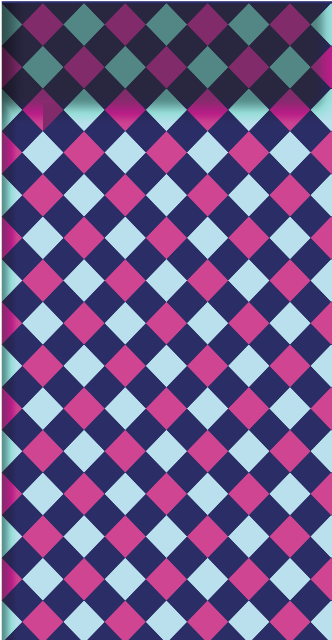
A WebGL 1 fragment shader for this pattern:

```glsl
precision highp float;

uniform vec2 u_resolution;

// Soft step one pixel wide, centred on the edge
float edge(float at, float x, float pixel) {
  return smoothstep(at - 0.5 * pixel, at + 0.5 * pixel, x);
}

// Shade passes from the plain colour through a vivid one to a dark one
vec3 shaded(vec3 plain, vec3 vivid, vec3 dark, float shade) {
  vec3 c = mix(plain, vivid, smoothstep(0.0, 0.5, shade));
  return mix(c, dark, smoothstep(0.35, 1.0, shade));
}

void main() {
  vec2 uv = gl_FragCoord.xy / u_resolution;
  uv.y = 1.0 - uv.y;
  vec2 pixel = 1.0 / u_resolution;

  // Grid of touching diamonds, with half diamonds at both sides
  vec2 grid = (uv - 0.005) * vec2(8.06, 15.0);
  vec2 cell = floor(grid + vec2(0.5, 0.0));
  vec2 local = grid - cell - vec2(0.0, 0.5);
  float diamondDist = abs(local.x) + abs(local.y) - 0.5;
  float softness = length(pixel * vec2(8.06, 15.0));
  float diamond = 1.0 - edge(0.0, diamondDist, softness);
  float isPink = mod(cell.x + cell.y, 2.0);

  // Dark band across the top, lighter towards the right edge
  float band = 1.0 - smoothstep(0.143, 0.205, uv.y);
  band *= 1.0 - 0.6 * smoothstep(7.5, 8.05, grid.x);

  // One half diamond below the band keeps its full shade
  float darkHalf = step(abs(cell.x - 1.0) + abs(cell.y - 2.0), 0.5)
                 * edge(0.0, local.x, pixel.x * 8.06) * step(0.33, local.y + 0.5);
  band = max(band, darkHalf * diamond);

  // Shadow along the left edge
  float side = 1.0 - smoothstep(-0.05, 0.5, grid.x);
  float shade = max(band, 0.9 * side);

  vec3 navy = shaded(vec3(0.17, 0.18, 0.40), vec3(0.15, 0.15, 0.34),
                     vec3(0.16, 0.15, 0.25), shade);
  vec3 pink = shaded(vec3(0.81, 0.27, 0.57), vec3(0.72, 0.11, 0.53),
                     vec3(0.51, 0.17, 0.42), shade);
  vec3 ice = shaded(vec3(0.73, 0.88, 0.93), vec3(0.59, 0.87, 0.85),
                    vec3(0.32, 0.53, 0.52), shade);

  vec3 color = mix(navy, mix(ice, pink, isPink), diamond);
  color *= 1.0 - 0.4 * band * (1.0 - smoothstep(0.0, 0.6, grid.x));

  // Blue rim at the top, then the white margins
  color = mix(vec3(0.17, 0.18, 0.45), color, edge(0.005, uv.y, pixel.y));
  float inside = edge(0.005, uv.x, pixel.x) * edge(0.002, uv.y, pixel.y);
  gl_FragColor = vec4(mix(vec3(1.0), color, inside), 1.0);
}
```
